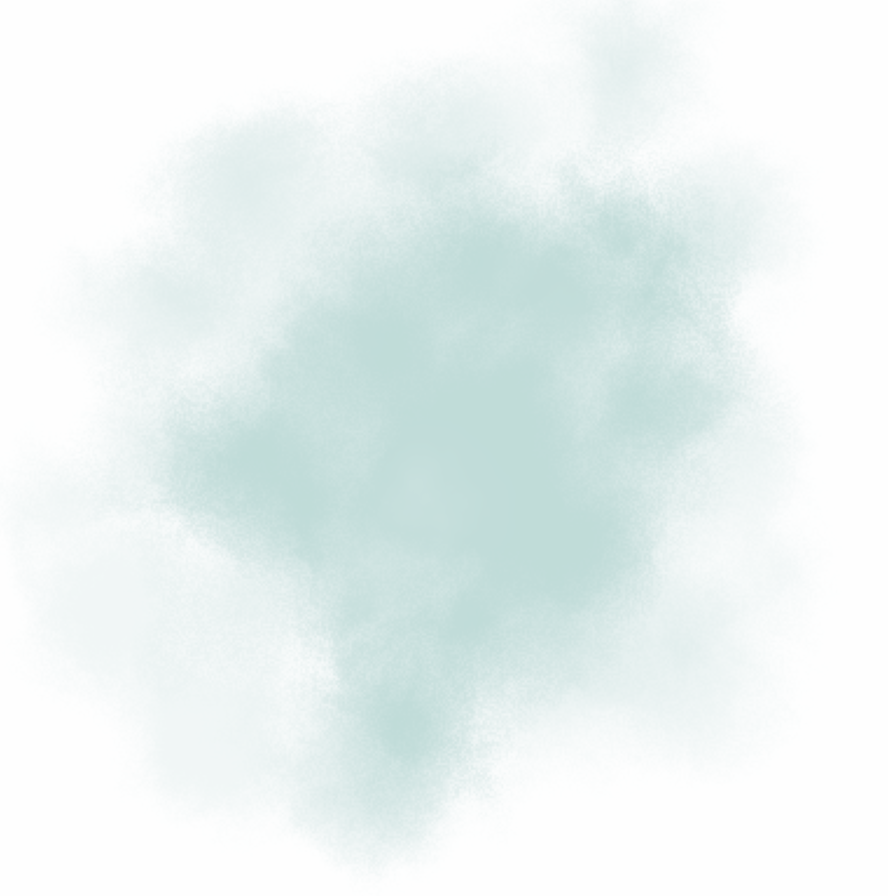
A WebGL 2 fragment shader for this background:

```glsl
#version 300 es
precision highp float;

uniform vec2 u_resolution;
out vec4 outColor;

const vec3 PAPER = vec3(0.995, 0.996, 0.996);
const vec3 PALE_INK = vec3(0.765, 0.858, 0.856);
const vec3 DEEP_INK = vec3(0.751, 0.860, 0.847);
const float VEIL_OPACITY = 0.22;
const float WASH_OPACITY = 0.34;
const float CORE_OPACITY = 0.98;
const float VEIL_SOFTNESS = 0.045;
const float WASH_SOFTNESS = 0.060;
const float CORE_SOFTNESS = 0.068;
const float BLEND_SHARPNESS = 42.0;
const float EDGE_WANDER = 0.085;
const float GRAIN_AMOUNT = 0.022;
const int BLOBS = 13;

// Pools of pigment: centre and radius
const vec3 VEIL[BLOBS] = vec3[BLOBS](
  vec3(0.71, 0.92, 0.080), vec3(0.82, 0.49, 0.070), vec3(0.78, 0.27, 0.095),
  vec3(0.87, 0.36, 0.030), vec3(0.63, 0.28, 0.130), vec3(0.42, 0.16, 0.105),
  vec3(0.25, 0.19, 0.095), vec3(0.15, 0.33, 0.085), vec3(0.08, 0.45, 0.045),
  vec3(0.17, 0.66, 0.080), vec3(0.29, 0.79, 0.080), vec3(0.53, 0.83, 0.085),
  vec3(0.51, 0.52, 0.310));
const vec3 WASH[BLOBS] = vec3[BLOBS](
  vec3(0.71, 0.92, 0.025), vec3(0.80, 0.74, 0.070), vec3(0.79, 0.56, 0.065),
  vec3(0.47, 0.82, 0.060), vec3(0.28, 0.79, 0.050), vec3(0.21, 0.69, 0.055),
  vec3(0.19, 0.50, 0.070), vec3(0.27, 0.33, 0.075), vec3(0.39, 0.17, 0.070),
  vec3(0.46, 0.11, 0.050), vec3(0.64, 0.30, 0.080), vec3(0.77, 0.28, 0.030),
  vec3(0.51, 0.52, 0.235));
const vec3 CORE[BLOBS] = vec3[BLOBS](
  vec3(0.53, 0.70, 0.075), vec3(0.63, 0.66, 0.080), vec3(0.73, 0.67, 0.065),
  vec3(0.72, 0.56, 0.065), vec3(0.43, 0.60, 0.090), vec3(0.28, 0.49, 0.065),
  vec3(0.34, 0.44, 0.060), vec3(0.53, 0.48, 0.155), vec3(0.61, 0.40, 0.090),
  vec3(0.53, 0.30, 0.070), vec3(0.45, 0.19, 0.055), vec3(0.41, 0.33, 0.055),
  vec3(0.70, 0.73, 0.035));

// Lifted spots: centre, radius and strength
const vec4 LIFTS[5] = vec4[5](
  vec4(0.48, 0.43, 0.055, 0.24), vec4(0.42, 0.34, 0.065, 0.20),
  vec4(0.65, 0.62, 0.045, 0.13), vec4(0.58, 0.69, 0.030, 0.15),
  vec4(0.35, 0.69, 0.055, 0.30));

float hash(vec2 cell) {
  vec3 q = fract(vec3(cell.xyx) * 0.1031);
  q += dot(q, q.yzx + 33.33);
  return fract((q.x + q.y) * q.z);
}

float noise(vec2 p) {
  vec2 cell = floor(p);
  vec2 f = fract(p);
  f = f * f * (3.0 - 2.0 * f);
  float low = mix(hash(cell), hash(cell + vec2(1.0, 0.0)), f.x);
  float high = mix(hash(cell + vec2(0.0, 1.0)), hash(cell + 1.0), f.x);
  return mix(low, high, f.y);
}

// Layered noise centred on zero
float fbm(vec2 p) {
  float sum = 0.0;
  float amplitude = 0.5;
  for (int i = 0; i < 6; i++) {
    sum += amplitude * (noise(p) - 0.5);
    p = mat2(0.8, 0.6, -0.6, 0.8) * p * 2.03 + 17.3;
    amplitude *= 0.52;
  }
  return sum;
}

// Smooth union of the pools, as a signed distance
float poolDistance(vec2 p, vec3 pools[BLOBS]) {
  float sum = 0.0;
  for (int i = 0; i < BLOBS; i++) {
    float d = length(p - pools[i].xy) - pools[i].z;
    sum += exp(-BLEND_SHARPNESS * d);
  }
  return -log(sum) / BLEND_SHARPNESS;
}

float coverage(float d, float softness) {
  return 1.0 - smoothstep(-softness, softness, d);
}

void main() {
  vec2 uv = gl_FragCoord.xy / u_resolution;

  // Ragged edges from warped paper fibres
  vec2 warp = vec2(fbm(uv * 9.0 + 3.1), fbm(uv * 9.0 + 41.7));
  vec2 p = uv + 0.045 * warp;
  float wander = EDGE_WANDER * fbm(uv * 12.0 + warp * 1.5 + 8.0);
  float grain = GRAIN_AMOUNT * (noise(uv * 380.0) - 0.5);

  float veil = coverage(poolDistance(p, VEIL) + wander + grain, VEIL_SOFTNESS);
  float wash = coverage(poolDistance(p, WASH) + wander + grain, WASH_SOFTNESS);
  float core = coverage(poolDistance(p, CORE) + wander + grain, CORE_SOFTNESS);

  // Thinner, mottled patches inside the core
  float mottle = 0.8 + 1.6 * fbm(uv * 22.0 + 60.0);
  for (int i = 0; i < 5; i++) {
    vec2 away = (p - LIFTS[i].xy) / LIFTS[i].z;
    core *= 1.0 - LIFTS[i].w * mottle * exp(-dot(away, away));
  }

  // Stack the translucent layers on the paper
  float clear = (1.0 - VEIL_OPACITY * veil) * (1.0 - WASH_OPACITY * wash);
  float density = 1.0 - clear * (1.0 - CORE_OPACITY * core);
  vec3 ink = mix(PALE_INK, DEEP_INK, density);
  outColor = vec4(mix(PAPER, ink, density), 1.0);
}
```
